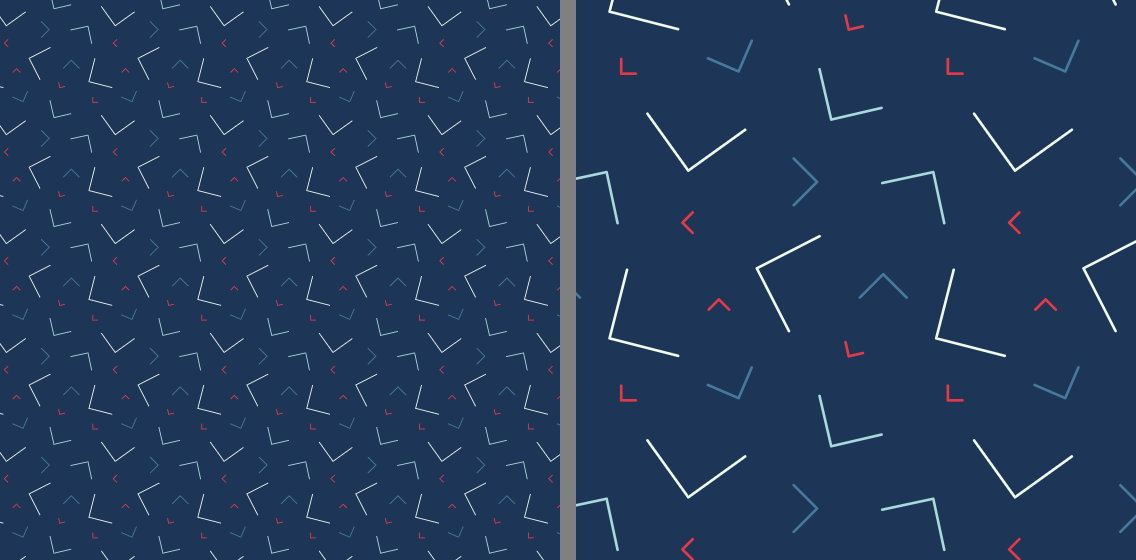
Left, the full canvas; right, a detail of the centre.
Reproduce this pattern procedurally as a WebGL 1 fragment shader.

```glsl
precision highp float;
// Thin right-angle chevrons in four colours, scattered over a repeating navy tile.

uniform vec2 u_resolution;

const float TILE = 224.0;    // the canvas is 1152 units wide
const float HALF_LINE = 0.9;

// Coverage of a wrapped chevron: equal arms, the second a quarter turn from the first.
float chevron(vec2 p, vec2 corner, vec2 arm, float pixel) {
  p = mod(p - corner + 0.5 * TILE, TILE) - 0.5 * TILE;
  float armLength = length(arm);
  vec2 along = arm / armLength;
  vec2 q = vec2(dot(p, along), dot(p, vec2(-along.y, along.x)));
  // Fold across the bisector so that both arms share one segment.
  if (q.y > q.x) q = q.yx;
  float d = length(q - vec2(clamp(q.x, 0.0, armLength), 0.0));
  // Part of the pixel's width that the line fills.
  float filled = min(d + 0.5 * pixel, HALF_LINE) - max(d - 0.5 * pixel, -HALF_LINE);
  return clamp(filled / pixel, 0.0, 1.0);
}

void main() {
  float pixel = 1152.0 / u_resolution.x;
  vec2 p = vec2(gl_FragCoord.x, u_resolution.y - gl_FragCoord.y) * pixel - 384.0;

  // Large chevrons
  float white = chevron(p, vec2(77.0, 117.0), vec2(-28.0, -39.0), pixel);
  white = max(white, chevron(p, vec2(124.0, 184.0), vec2(43.0, -22.0), pixel));
  white = max(white, chevron(p, vec2(23.0, 232.0), vec2(12.0, -47.0), pixel));

  // Medium chevrons
  float aqua = chevron(p, vec2(175.0, 82.0), vec2(-8.0, -34.5), pixel);
  aqua = max(aqua, chevron(p, vec2(245.0, 118.0), vec2(7.5, 35.0), pixel));

  // Small chevrons
  float blue = chevron(p, vec2(165.3, 124.7), vec2(-16.0, 16.0), pixel);
  blue = max(blue, chevron(p, vec2(210.7, 188.0), vec2(16.0, 16.0), pixel));
  blue = max(blue, chevron(p, vec2(111.5, 49.0), vec2(-21.0, -9.0), pixel));

  // Tiny chevrons
  float red = chevron(p, vec2(73.0, 152.7), vec2(7.0, -7.0), pixel);
  red = max(red, chevron(p, vec2(98.0, 205.3), vec2(7.0, 7.0), pixel));
  red = max(red, chevron(p, vec2(31.0, 50.5), vec2(0.0, -10.0), pixel));
  red = max(red, chevron(p, vec2(187.0, 244.3), vec2(-2.2, -9.7), pixel));

  vec3 color = vec3(0.114, 0.208, 0.341);
  color = mix(color, vec3(0.27, 0.48, 0.61), blue);
  color = mix(color, vec3(0.66, 0.855, 0.863), aqua);
  color = mix(color, vec3(0.945, 0.98, 0.933), white);
  color = mix(color, vec3(0.9, 0.224, 0.275), red);
  gl_FragColor = vec4(color, 1.0);
}
```
